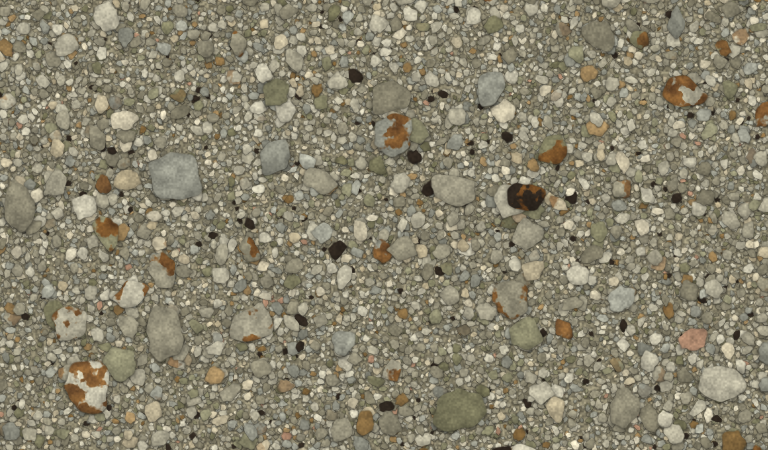
Reproduce this texture procedurally as a Shadertoy shader.

```glsl
// Coarse grey sand and gravel seen from above, with a few rusty and black stones.
// Jittered grids of rounded random polygons are painted from fine to coarse,
// each stone with its own tint, mottling, soft light and contact shadow.

const float TAU = 6.2831853;

vec4 hash4(vec2 p) {
    vec4 q = fract(p.xyxy * vec4(.1031, .1030, .0973, .1099));
    q += dot(q, q.wzxy + 33.33);
    return fract((q.xxyz + q.yzzw) * q.zywx);
}

float noise(vec2 p) {
    vec2 i = floor(p), f = fract(p);
    f = f * f * (3. - 2. * f);
    float low = mix(hash4(i).x, hash4(i + vec2(1, 0)).x, f.x);
    float high = mix(hash4(i + vec2(0, 1)).x, hash4(i + 1.).x, f.x);
    return mix(low, high, f.y);
}

float fbm(vec2 p) {
    float sum = 0., weight = .53;
    for (int i = 0; i < 4; i++) {
        sum += weight * noise(p);
        p = mat2(1.6, 1.2, -1.2, 1.6) * p + 7.3;
        weight *= .5;
    }
    return sum;
}

// Rounded convex polygon: 0 at the centre, 1 on the outline
float outline(vec2 q, vec2 seed) {
    float sum = 0.;
    for (int i = 0; i < 7; i++) {
        vec4 h = hash4(seed + float(i) * 5.17);
        float angle = (float(i) + .8 * h.x) * TAU / 7.;
        float side = dot(q, vec2(cos(angle), sin(angle))) / mix(.70, 1., h.y);
        sum += pow(max(side, 0.), 12.);
    }
    return pow(sum, 1. / 12.);
}

vec3 stoneColour(vec4 kind, vec2 p, float radius) {
    vec3 colour = mix(vec3(.48, .46, .38), vec3(.76, .74, .655), kind.x);

    // Minority minerals
    float pick = kind.y;
    if (pick < .10) colour = mix(vec3(.43, .42, .31), vec3(.56, .55, .44), kind.x);
    else if (pick < .22) colour = mix(vec3(.49, .49, .44), vec3(.65, .65, .59), kind.x);
    else if (pick < .32) colour = mix(vec3(.66, .61, .49), vec3(.82, .79, .69), kind.x);
    else if (pick < .35) colour = mix(vec3(.46, .36, .21), vec3(.64, .54, .38), kind.x);
    else if (pick < .365) colour = vec3(.18, .15, .12);
    else if (pick < .371) colour = vec3(.66, .52, .42);

    // Mottling, then rust stains on some of the larger stones
    float mottle = fbm(p * 45. + kind.zw * 60.);
    colour *= .80 + .40 * mottle;
    float stained = step(.80, kind.z) * smoothstep(.014, .028, radius);
    float patches = smoothstep(.48, .58, fbm(p * 28. + kind.wz * 90.));
    vec3 rust = mix(vec3(.25, .15, .08), vec3(.62, .42, .20), mottle);
    return mix(colour, rust, .9 * stained * patches);
}

// Paints one grid of stones over the ground
vec3 paintStones(vec3 ground, vec2 p, float cell, float density, float seed) {
    vec2 home = floor(p / cell);
    float edge = 1.4 / iResolution.y;

    for (int y = -1; y <= 1; y++)
    for (int x = -1; x <= 1; x++) {
        vec2 id = home + vec2(x, y);
        vec2 key = id + seed * vec2(37.7, 71.3);
        vec4 place = hash4(key);
        if (place.w > density) continue;

        vec4 kind = hash4(key + 19.7);
        vec4 form = hash4(key + 53.1);
        float radius = cell * mix(.42, .70, form.x * form.x);
        vec2 rel = (p - (id + .5 + .8 * (place.xy - .5)) * cell) / radius;
        if (dot(rel, rel) > 4.) continue;

        // Turn and flatten the stone
        float turn = form.y * TAU;
        vec2 q = mat2(cos(turn), sin(turn), -sin(turn), cos(turn)) * rel;
        q.y /= mix(.60, 1., form.z);
        float g = outline(q, key + 11.9);
        g += .22 * (noise(p / radius * 2.8 + key) - .5) * smoothstep(.3, 1., g);
        float d = (g - 1.) * radius;

        // Contact shadow, heavier on the lower side
        float reach = .0011 + .08 * radius;
        float shade = exp(-max(d, 0.) / reach) * smoothstep(2., 1.3, length(rel));
        ground *= 1. - shade * clamp(.31 - .18 * rel.y, .10, .54);

        // Domed body under soft light from above
        float light = 1.02 - .13 * pow(min(g, 1.), 5.);
        light += .07 * dot(rel, vec2(-.3, .9));
        vec3 body = stoneColour(kind, p, radius) * light;
        ground = mix(ground, body, smoothstep(edge, -edge, d));
    }
    return ground;
}

void mainImage(out vec4 fragColor, in vec2 fragCoord) {
    vec2 p = fragCoord / iResolution.y;

    // Pale dust, then stones from fine to coarse
    vec3 colour = vec3(.52, .495, .405) * (.75 + .5 * noise(p * 210.));
    colour = paintStones(colour, p, .0115, .85, 1.);
    colour = paintStones(colour, p, .0180, .72, 2.);
    colour = paintStones(colour, p, .030, .40, 3.);
    colour = paintStones(colour, p, .052, .20, 4.);
    colour = paintStones(colour, p, .105, .17, 5.);

    // Fine grit over everything
    colour *= .91 + .18 * noise(p * 230.);
    fragColor = vec4(clamp(colour * 1.03, 0., 1.), 1.);
}
```
